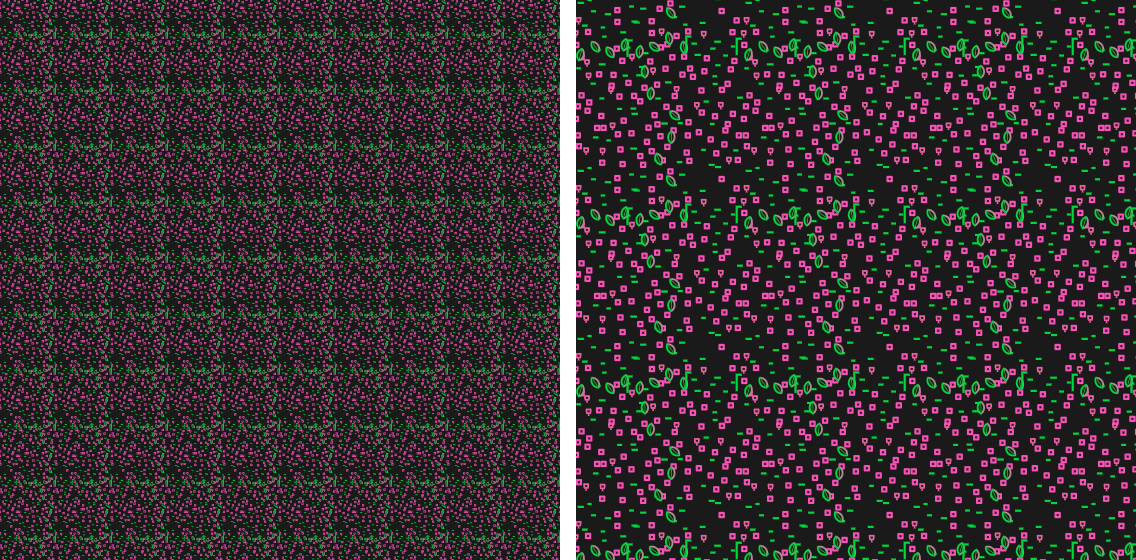
Left: the whole. Right: its middle third, enlarged.
This pattern is drawn by a WebGL 1 fragment shader. Its source:

```glsl
precision highp float;

uniform vec2 u_resolution;

float hash(vec2 p) {
  return fract(sin(dot(p, vec2(41.3, 289.1))) * 4375.85);
}

float boxDistance(vec2 p, vec2 halfSize) {
  vec2 d = abs(p) - halfSize;
  return length(max(d, 0.0)) + min(max(d.x, d.y), 0.0);
}

// Shortest offset between two points of a wrapping tile
vec2 wrapOffset(vec2 p, vec2 center) {
  return fract(p - center + 0.5) - 0.5;
}

float coverage(float d, float pixel) {
  return clamp(0.5 - d / pixel, 0.0, 1.0);
}

void main() {
  const float TILES = 10.0;
  const float CELLS = 13.0;
  const float TAU = 6.28318;
  vec2 tile = fract(gl_FragCoord.xy / u_resolution * TILES);
  float pixel = TILES / min(u_resolution.x, u_resolution.y);

  vec3 ground = vec3(0.105, 0.1, 0.1);
  vec3 pink = vec3(0.97, 0.32, 0.71);
  vec3 green = vec3(0.0, 0.85, 0.24);
  vec3 color = ground;

  // Scattered buds and dashes, one per cell of a swaying grid
  vec2 cell = floor(tile * CELLS);
  for (int j = -1; j <= 1; j++) {
    for (int i = -1; i <= 1; i++) {
      vec2 id = mod(cell + vec2(float(i), float(j)), CELLS);
      vec2 sway = vec2(0.35, 0.5) * sin(TAU / CELLS * vec2(4.0, 3.0) * id.yx);
      vec2 jitter = vec2(hash(id + 3.1), hash(id + 8.7)) - 0.5;
      vec2 p = wrapOffset(tile, (id + 0.5 + sway + jitter * 0.6) / CELLS);

      float kind = hash(id + 15.3);
      float budChance = 0.56 + 0.1 * cos(TAU * ((id.y + 0.5) / CELLS - 0.1));
      if (kind < budChance * 0.77) {
        float bud = abs(boxDistance(p, vec2(0.0125))) - 0.0065;
        color = mix(color, pink, coverage(bud, pixel));
      } else if (kind < budChance) {
        // Pointed bud on a short stalk
        vec2 q = vec2(p.x * (1.0 + 14.0 * max(-p.y, 0.0)), p.y);
        float bud = abs(boxDistance(q, vec2(0.012, 0.011))) - 0.0055;
        bud = min(bud, boxDistance(p + vec2(0.0, 0.02), vec2(0.005, 0.008)));
        color = mix(color, vec3(0.9, 0.38, 0.63), coverage(bud, pixel));
      } else if (kind < 0.95) {
        float dash = boxDistance(p, vec2(0.012 + 0.008 * hash(id + 5.6), 0.0065));
        color = mix(color, green, coverage(dash, pixel));
      }
    }
  }

  // Leaves: a loose row across the tile, then a drifting column
  for (int i = 0; i < 14; i++) {
    float n = float(i);
    float r = hash(vec2(n, 31.7));
    vec2 center = vec2(0.36 + 0.088 * n, 0.34 + 0.11 * r);
    if (i > 7) center = vec2(0.71 + 0.22 * r, 0.24 - 0.13 * (n - 8.0));
    vec2 q = wrapOffset(tile, center);
    float angle = mix(-0.9, 0.7, hash(vec2(n, 12.4)));
    q = mat2(cos(angle), sin(angle), -sin(angle), cos(angle)) * q;
    float leaf = length(vec2(abs(q.x) + 0.023, q.y)) - 0.042;
    float veined = min(abs(leaf) - 0.0055, max(abs(q.x) - 0.002, leaf));
    vec3 rim = mix(green, vec3(0.68, 0.56, 0.56), smoothstep(-0.004, 0.012, q.x));
    color = mix(color, ground, coverage(leaf, pixel));
    color = mix(color, rim, coverage(veined, pixel));
  }

  // Upright stems with a hooked tip
  for (int i = 0; i < 3; i++) {
    float n = float(i);
    float r = hash(vec2(n, 5.2));
    vec2 q = wrapOffset(tile, vec2(0.29 + 0.35 * n, 0.37 + 0.09 * r));
    float stem = boxDistance(q, vec2(0.0065, 0.052));
    stem = min(stem, boxDistance(q - vec2(0.015, 0.046), vec2(0.015, 0.0065)));
    color = mix(color, green, coverage(stem, pixel));
  }

  gl_FragColor = vec4(color, 1.0);
}
```
